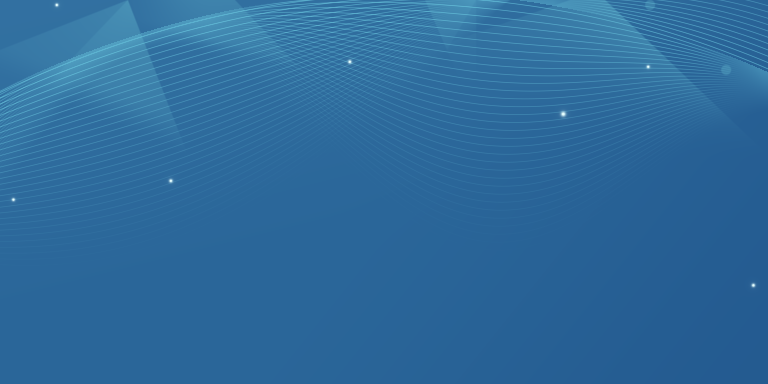
A WebGL 1 fragment shader for this background:

```glsl
precision highp float;
// Blue backdrop with fans of fine wave lines, translucent facets and small stars.

uniform vec2 u_resolution;

#define LINE_COUNT 32.0
#define LINE_WIDTH 0.0026
#define LINE_ALPHA 0.55
#define FACET_ALPHA 0.42
#define STAR_RADIUS 0.0045
#define DEEP_BLUE vec3(0.140, 0.355, 0.565)
#define MID_BLUE vec3(0.165, 0.400, 0.600)
#define SKY_BLUE vec3(0.195, 0.440, 0.630)
#define LINE_COLOR vec3(0.40, 0.76, 0.86)
#define FACET_COLOR vec3(0.40, 0.74, 0.82)

// Shared upper edge of both line families; y runs downwards.
float arch(float x) {
  float d = x - 1.05;
  return -0.02 + 0.23 * d * d;
}

// Vertical extent of each family: left one turns over, middle one pinches.
float leftSpread(float x) {
  float s = 0.59 * cos((x - 0.38) * 1.65);
  return abs(s) < 0.002 ? 0.002 : s;
}

float middleSpread(float x) {
  float s = sin((x - 0.37) * 1.75);
  return 0.05 + 0.62 * s * s;
}

// Antialiased lines at whole steps of t, dissolving to a tint where crowded.
float waveLines(float t, float tNext, float spread, float dx, float px) {
  float slope = length(vec2((tNext - t) / dx, 1.0 / spread)) * LINE_COUNT;
  float d = abs(fract(t * LINE_COUNT) - 0.5) / slope;
  float width = max(LINE_WIDTH, px);
  float line = 1.0 - smoothstep(0.5 * width - 0.5 * px, 0.5 * width + 0.5 * px, d);
  line *= LINE_WIDTH / width;
  float tint = min(LINE_WIDTH * slope, 0.8);
  float crowded = smoothstep(0.25, 0.6, slope * px);
  float fade = pow(clamp(1.0 - t, 0.0, 1.0), 1.25) * step(0.0, t);
  return mix(line, tint, crowded) * fade;
}

// Signed distance to the line a-b, positive on its clockwise side.
float side(vec2 p, vec2 a, vec2 b) {
  vec2 d = normalize(b - a);
  vec2 q = p - a;
  return d.x * q.y - d.y * q.x;
}

float inside(float d, float soft) {
  return smoothstep(-soft, soft, d);
}

float star(vec2 p, vec2 center, float size) {
  float d = length(p - center) / (STAR_RADIUS * size);
  return exp(-d * d) + 0.15 * exp(-d * 0.8);
}

float disc(vec2 p, vec2 center, float px) {
  return inside(0.013 - length(p - center), px);
}

// Combined brightness of the translucent facets.
float facets(vec2 p, float px) {
  vec2 apex = vec2(0.333, 0.0);
  float left = inside(side(p, apex, vec2(0.469, 0.352)), px)
             * inside(side(p, vec2(0.0, 0.13), apex), px)
             * inside(side(p, vec2(0.469, 0.352), vec2(0.1, 0.2)), 0.05)
             * exp(-2.6 * length(p - apex));
  left *= 1.0 + 0.35 * inside(side(p, apex, vec2(0.18, 0.16)), px) * -1.0;

  float second = inside(side(p, vec2(0.612, 0.0), vec2(0.773, 0.169)), px)
               * inside(side(p, vec2(0.773, 0.169), vec2(0.35, 0.06)), 0.02)
               * exp(-5.0 * p.y) * smoothstep(0.3, 0.55, p.x);

  float shard = inside(side(p, vec2(1.24, 0.0), vec2(1.24, 1.0)), px)
              * inside(side(p, vec2(1.164, 0.13), vec2(1.107, 0.0)), px);
  float fold = inside(side(p, vec2(1.24, 0.0), vec2(1.164, 0.13)), px);
  shard *= (0.35 + 0.4 * fold) * (1.0 - smoothstep(0.0, 0.24, p.y));

  float edge = side(p, vec2(1.576, 0.0), vec2(2.0, 0.404));
  float right = inside(edge, px) * exp(-6.0 * max(edge, 0.0))
              * inside(side(p, vec2(1.30, 0.065), vec2(1.484, 0.0)), px)
              * (1.0 - smoothstep(0.0, 0.42, p.y));
  return left + 0.6 * second + 0.6 * shard + 0.95 * right;
}

void main() {
  float px = 1.0 / u_resolution.y;
  vec2 uv = gl_FragCoord.xy / u_resolution;
  vec2 p = vec2(2.0 * uv.x, 1.0 - uv.y);

  // Background: light upper left, deep lower right.
  vec3 color = mix(MID_BLUE, SKY_BLUE, 1.0 - smoothstep(0.0, 0.9, p.y + 0.25 * p.x));
  color = mix(color, DEEP_BLUE, smoothstep(1.3, 2.9, p.x + 0.8 * p.y));

  color = mix(color, FACET_COLOR, min(FACET_ALPHA * facets(p, px), 1.0));

  // Two crossing families of wave lines.
  float dx = 0.001;
  float xn = p.x + dx;
  float ls = leftSpread(p.x);
  float ms = middleSpread(p.x);
  float above = p.y - arch(p.x);
  float aboveNext = p.y - arch(xn);
  float lines = waveLines(above / ls, aboveNext / leftSpread(xn), ls, dx, px)
              + waveLines(above / ms, aboveNext / middleSpread(xn), ms, dx, px);
  color = mix(color, LINE_COLOR, min(LINE_ALPHA * lines, 0.75));

  // Faint discs and bright stars.
  float discs = disc(p, vec2(1.891, 0.182), px) + disc(p, vec2(1.693, 0.013), px);
  color = mix(color, FACET_COLOR, 0.3 * discs);
  float stars = star(p, vec2(0.148, 0.013), 0.9) + star(p, vec2(0.911, 0.161), 1.0)
              + star(p, vec2(1.688, 0.174), 0.9) + star(p, vec2(1.467, 0.297), 1.4)
              + star(p, vec2(0.445, 0.471), 1.0) + star(p, vec2(0.035, 0.520), 0.9)
              + star(p, vec2(1.962, 0.743), 1.0);
  color = mix(color, vec3(0.9, 1.0, 1.0), min(stars, 1.0));

  gl_FragColor = vec4(color, 1.0);
}
```
